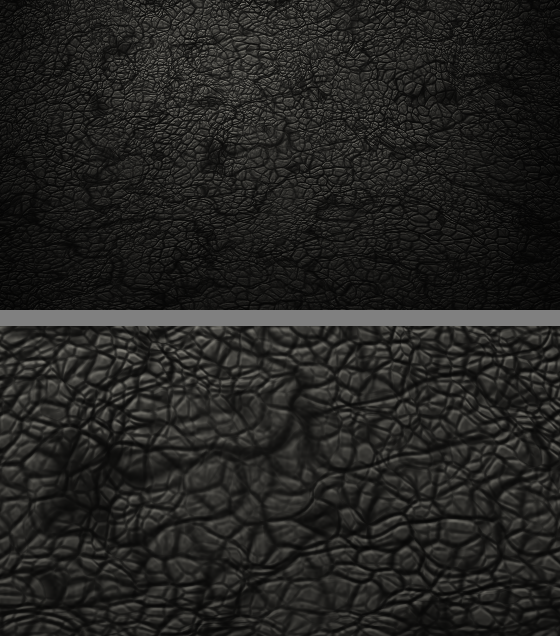
Top, the full canvas; bottom, a detail of the centre.
Give the GLSL for this texture, as a Shadertoy shader.

```glsl
// Black grained leather under a soft lamp placed above the centre.
// Warped cell borders and long noise contours carve creases into a height
// field; its slope toward the lamp gives bright lips and dark folds.

const vec3 LEATHER_TINT = vec3(1.0, 0.985, 0.925);
const vec2 LAMP_DIRECTION = vec2(-0.3, 0.95);
const float COARSE_CELLS = 42.0;
const float FINE_CELLS = 80.0;

// Two random values per lattice point, without sine
vec2 hash2(vec2 p) {
    vec3 q = fract(p.xyx * vec3(0.1031, 0.1030, 0.0973));
    q += dot(q, q.yzx + 33.33);
    return fract((q.xx + q.yz) * q.zy);
}

// Two independent channels of smooth value noise
vec2 noise2(vec2 p) {
    vec2 cell = floor(p);
    vec2 f = fract(p);
    f = f * f * (3.0 - 2.0 * f);
    vec2 low = mix(hash2(cell), hash2(cell + vec2(1, 0)), f.x);
    vec2 high = mix(hash2(cell + vec2(0, 1)), hash2(cell + vec2(1, 1)), f.x);
    return mix(low, high, f.y);
}

// Gap between the two nearest seeds: zero along cell borders
float borderGap(vec2 p) {
    vec2 cell = floor(p);
    vec2 f = fract(p);
    float nearest = 8.0;
    float second = 8.0;
    for (int y = -1; y <= 1; y++) {
        for (int x = -1; x <= 1; x++) {
            vec2 offset = vec2(x, y);
            float d = length(offset + hash2(cell + offset) - f);
            second = min(second, max(nearest, d));
            nearest = min(nearest, d);
        }
    }
    return second - nearest;
}

// Groove profile: 0 in the fold, 1 on the flat
float groove(float gap, float width) {
    return smoothstep(0.0, width, gap);
}

// Wider cells toward the bottom, wobbling creases everywhere
vec2 warpSkin(vec2 p) {
    float stretch = mix(0.62, 0.95, smoothstep(0.0, 1.0, p.y));
    vec2 q = vec2((p.x - 0.9) * stretch + 4.0, p.y + 4.0);
    q += 0.050 * (noise2(q * 5.0) - 0.5);
    return q + 0.014 * (noise2(q * 34.0) - 0.5);
}

// Leather height from 0 in deep creases to 1 on plateaus
float skinHeight(vec2 p) {
    vec2 q = warpSkin(p);
    vec2 depth = noise2(q * 13.0 + 7.0);
    float coarse = groove(borderGap(q * COARSE_CELLS), 0.34);
    float fine = groove(borderGap(q * FINE_CELLS + 17.0), 0.42);
    vec2 slanted = vec2(q.x + 0.6 * q.y, q.y - 0.35 * q.x);
    vec2 contours = abs(noise2(slanted * vec2(10.0, 15.0)) - 0.5);
    float folds = groove(contours.x, 0.055) * groove(contours.y, 0.045);
    return mix(mix(0.20, 0.60, depth.x), 1.0, coarse)
         * mix(mix(0.40, 0.85, depth.y), 1.0, fine)
         * mix(0.40, 1.0, folds);
}

// Lamp glow with a dark falloff to the sides and bottom
float lampLight(vec2 uv) {
    vec2 d = (uv - vec2(0.46, 0.80)) * vec2(1.55, 1.15);
    float edge = smoothstep(-0.03, 0.16, uv.x) * smoothstep(1.03, 0.82, uv.x);
    return mix(0.045, 0.30, exp(-2.2 * dot(d, d))) * mix(0.6, 1.0, edge);
}

void mainImage(out vec4 fragColor, in vec2 fragCoord) {
    vec2 uv = fragCoord / iResolution.xy;
    vec2 p = fragCoord / iResolution.y;

    // Relief seen from the lamp
    float height = skinHeight(p);
    float slope = height - skinHeight(p + LAMP_DIRECTION * 0.0036);
    float lip = max(slope, 0.0);
    float shade = max(-slope, 0.0);

    // Pores and broad patches of sheen
    float pores = noise2(p * 260.0).x - 0.5;
    float sheen = noise2(p * 4.0 + 2.0).x - 0.5;
    float light = lampLight(uv) * (1.0 + 0.3 * sheen);

    float tone = light * (0.10 + 0.82 * height) * (1.0 + 0.35 * pores);
    tone *= 1.0 - 0.7 * shade;
    tone += (light + 0.07) * 0.9 * lip;
    fragColor = vec4(LEATHER_TINT * (tone + 0.008), 1.0);
}
```
